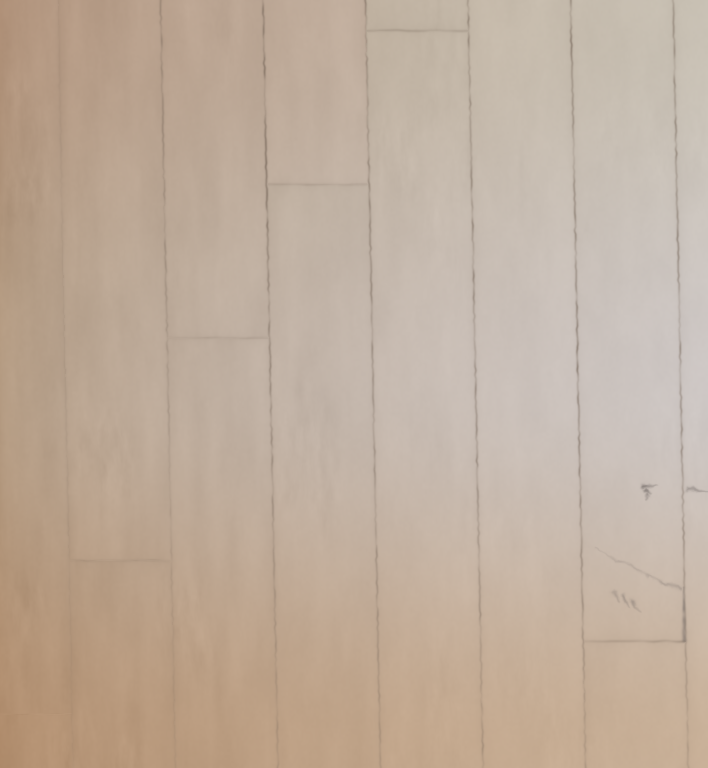
This texture is drawn by a WebGL 1 fragment shader. Its source:

```glsl
precision highp float;
uniform vec2 u_resolution;

float hash(vec2 p) {
  return fract(sin(dot(p, vec2(12.9898, 78.233))) * 43758.5453);
}

float noise(vec2 p) {
  vec2 i = floor(p), f = fract(p);
  f = f * f * (3.0 - 2.0 * f);
  return mix(mix(hash(i), hash(i + vec2(1.0, 0.0)), f.x),
             mix(hash(i + vec2(0.0, 1.0)), hash(i + 1.0), f.x), f.y);
}

// Layered noise centred on zero, keeping its stretch along the boards
float fbm(vec2 p) {
  float sum = -0.47, amp = 0.5;
  for (int i = 0; i < 4; i++) {
    sum += amp * noise(p);
    p = p * 2.03 + vec2(7.1, 3.7);
    amp *= 0.5;
  }
  return sum;
}

// Soft line of width w at distance d
float stroke(float d, float w) {
  w = max(w, 0.6 / u_resolution.y);
  return exp(-d * d / (w * w));
}

// Tapered smudge from a to b
float smudge(vec2 p, vec2 a, vec2 b, float w) {
  vec2 ab = b - a;
  float t = clamp(dot(p - a, ab) / dot(ab, ab), 0.0, 1.0);
  return stroke(length(p - a - ab * t), w * (1.0 - 0.5 * t)) * (1.0 - 0.5 * t);
}

// Warm light on the left, cool daylight at the right
vec3 lighting(vec2 uv) {
  float low = smoothstep(0.0, 0.5, uv.y), high = smoothstep(0.5, 1.0, uv.y);
  vec3 warm = mix(vec3(0.69, 0.55, 0.425), vec3(0.70, 0.60, 0.50), low);
  warm = mix(warm, vec3(0.69, 0.585, 0.485), high);
  vec3 cool = mix(vec3(0.79, 0.695, 0.60), vec3(0.81, 0.785, 0.775), low);
  cool = mix(cool, vec3(0.79, 0.76, 0.71), high);
  return mix(warm, cool, pow(uv.x, 0.64));
}

void main() {
  vec2 uv = gl_FragCoord.xy / u_resolution;
  vec2 p = gl_FragCoord.xy / u_resolution.y;

  // Slightly slanted planks with finely ragged seams
  float pitch = 0.1335;
  float ragged = (noise(vec2(p.y * 170.0, floor(p.x * 7.0))) - 0.5) * 0.0014;
  float across = (p.x - 0.095 + 0.0195 * p.y + ragged) / pitch + 1.0;
  float plank = floor(across);
  float seamId = floor(across + 0.5);
  float seamDist = (across - seamId) * pitch;

  // End joints climb from plank to plank
  float joint = mod(0.165 + 0.2 * (plank - 6.0), 1.195) - 0.09 * step(plank, 1.5);
  float jointDist = p.y - joint + (noise(vec2(p.x * 60.0, plank)) - 0.5) * 0.0015;
  float above = smoothstep(-0.002, 0.002, jointDist);

  // Board tone
  vec3 color = lighting(uv);
  float tone = mix(hash(vec2(plank, 2.0)), hash(vec2(plank, 5.0)), above) - 0.5;
  color *= 1.0 + 0.014 * tone;
  float blush = above * step(plank, 3.5) * smoothstep(0.6, 1.0, uv.y);
  color -= vec3(0.003, 0.02, 0.016) * blush;

  // Long grain, cloudy mottle and a fine tooth
  vec2 along = vec2(across * pitch, p.y);
  float grain = fbm(along * vec2(46.0, 7.0) + vec2(plank * 9.0, above * 4.0));
  float mottle = fbm(p * vec2(30.0, 17.0) + plank * 3.0);
  float tooth = noise(p * vec2(190.0, 150.0)) + noise(p * vec2(310.0, 260.0)) - 1.0;
  color += grain * mix(0.05, 0.015, uv.x) + mottle * 0.026 + tooth * 0.0045;

  // Scuffed patches with short upright scratches
  float patchy = smoothstep(0.0, 0.2, fbm(along * vec2(11.0, 5.0) + 3.0));
  float scratch = fbm(along * vec2(105.0, 28.0) + plank * 5.0);
  color += patchy * scratch * mix(0.07, 0.025, uv.x);

  // Seams, faint on the left and broken by wear
  float wear = 0.25 + 0.8 * noise(vec2(seamId * 5.0, p.y * 75.0));
  wear *= 0.65 + 0.6 * noise(vec2(seamId * 3.0 + 0.5, p.y * 9.0));
  float depth = mix(0.08, 0.46, smoothstep(0.8, 4.0, seamId));
  depth += 0.2 * step(1.5, seamId) * step(seamId, 3.5) * smoothstep(0.35, 0.9, p.y);
  depth *= mix(0.55, 1.0, smoothstep(0.0, 0.45, p.y));
  float seam = stroke(seamDist, 0.0016) * wear * depth;
  seam += 0.06 * exp(-abs(seamDist) * 200.0);

  // End joints
  float jointWear = 0.3 + 0.7 * noise(vec2(p.x * 55.0, plank * 4.0));
  float ends = stroke(jointDist, 0.0019) * jointWear * mix(0.08, 0.3, uv.x);
  ends += 0.06 * exp(-abs(jointDist) * 150.0);
  ends *= step(0.5, plank) * step(plank, 6.5);
  color = mix(color, vec3(0.45, 0.39, 0.34), clamp(max(seam, ends), 0.0, 0.7));

  // Smudged knots and a curved crack in the pale boards
  vec2 q = p + 0.012 * vec2(fbm(p * 60.0), fbm(p * 60.0 + 19.0));
  float flaw = 0.0;
  for (int i = 0; i < 3; i++) {
    float k = float(i);
    vec2 knot = vec2(0.836, 0.366) + vec2(0.004, -0.005) * k;
    flaw = max(flaw, 0.6 * smudge(q, knot, knot + vec2(0.02 - 0.012 * k, 0.001 - 0.004 * k), 0.003));
    vec2 fleck = vec2(0.797, 0.229) + vec2(0.013, -0.006) * k;
    flaw = max(flaw, 0.34 * smudge(q, fleck, fleck + vec2(0.008, -0.014), 0.003));
  }
  flaw = max(flaw, 0.48 * smudge(q, vec2(0.894, 0.363), vec2(0.925, 0.362), 0.0028));
  flaw = max(flaw, 0.32 * smudge(q, vec2(0.885, 0.236), vec2(0.845, 0.249), 0.003));
  flaw = max(flaw, 0.2 * smudge(q, vec2(0.845, 0.249), vec2(0.775, 0.285), 0.0024));
  flaw = max(flaw, 0.55 * smudge(p, vec2(0.891, 0.167), vec2(0.89, 0.235), 0.003));
  color = mix(color, vec3(0.40, 0.37, 0.36), flaw * (0.5 + 0.7 * noise(p * 130.0)));

  gl_FragColor = vec4(color, 1.0);
}
```
